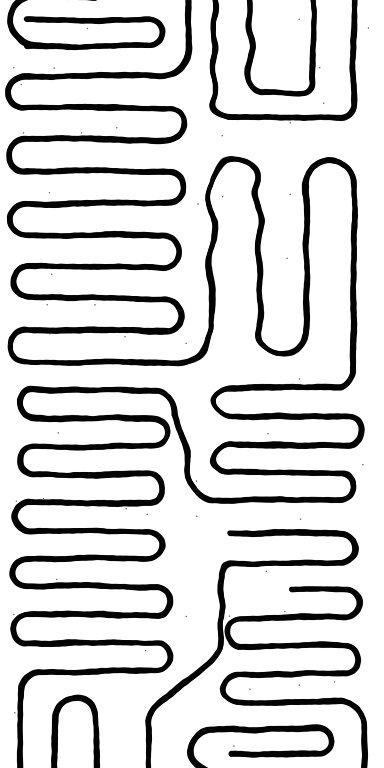
Give the GLSL for this pattern, as a Shadertoy shader.

```glsl
const vec3 PAPER = vec3(1.0);
const vec3 INK = vec3(0.01);
const float HALF_WIDTH = 0.0077;   // stroke half width, canvas width = 1
const float WIDTH_VARY = 0.0016;   // uneven pen pressure
const float DRIFT_AMP = 0.007;     // slow bending of the strokes
const float WOBBLE_AMP = 0.0035;   // hand tremor
const float ROUGH_AMP = 0.0012;    // ragged stroke edge
const float SWAY_AMP = 0.022;      // waves in the upright strokes
const float TIP_JITTER = 0.03;     // uneven length of the folds
const float SOFT_PIXELS = 0.6;
const float SPECK_CELL = 0.09;
const float SPECK_RADIUS = 0.0018;
const float SPECK_SHARE = 0.22;

vec2 hash2(vec2 c) {
    vec3 q = fract(c.xyx * vec3(0.1031, 0.1030, 0.0973));
    q += dot(q, q.yzx + 33.33);
    return fract((q.xx + q.yz) * q.zy);
}

float cornerSlope(vec2 cell, vec2 offset, vec2 f) {
    float angle = 6.2832 * hash2(cell + offset).x;
    return dot(vec2(cos(angle), sin(angle)), f - offset);
}

float gradientNoise(vec2 p) {
    vec2 c = floor(p), f = fract(p);
    vec2 u = f * f * f * (f * (f * 6.0 - 15.0) + 10.0);
    float low = mix(cornerSlope(c, vec2(0, 0), f), cornerSlope(c, vec2(1, 0), f), u.x);
    float high = mix(cornerSlope(c, vec2(0, 1), f), cornerSlope(c, vec2(1, 1), f), u.x);
    return mix(low, high, u.y);
}

vec2 noise2(vec2 p) {
    return vec2(gradientNoise(p), gradientNoise(p + 71.3));
}

// U-turn along x: two legs from the origin, closed by a half circle
float bend(vec2 p, vec2 origin, float reach, float r) {
    vec2 q = p - origin;
    q.x *= sign(reach);
    float arcX = abs(reach) - r;
    return q.x > arcX ? abs(length(q - vec2(arcX, 0.0)) - r)
                      : length(vec2(min(q.x, 0.0), abs(q.y) - r));
}

// Quarter turn: legs leave the corner towards dir
float elbow(vec2 p, vec2 corner, vec2 dir, vec2 legs, float r) {
    vec2 q = (p - corner) * dir;
    if (max(q.x, q.y) < r) return abs(length(q - r) - r);
    return min(length(q - vec2(clamp(q.x, r, legs.x), 0.0)),
               length(q - vec2(0.0, clamp(q.y, r, legs.y))));
}

// S-shaped upright stroke from lo to hi
float sCurve(vec2 p, vec2 lo, vec2 hi) {
    vec2 span = hi - lo;
    float t = clamp((p.y - lo.y) / span.y, 0.0, 1.0);
    float slope = 6.0 * t * (1.0 - t) * span.x / span.y;
    float dx = p.x - lo.x - span.x * t * t * (3.0 - 2.0 * t);
    return length(vec2(dx * inversesqrt(1.0 + slope * slope), p.y - clamp(p.y, lo.y, hi.y)));
}

// Chain of U-turns on alternating sides; reach is signed by the first side
float meander(vec2 p, vec2 start, float reach, float pitch, int bends) {
    float d = 1e3;
    for (int i = 0; i < bends; i++) {
        float jitter = TIP_JITTER * (hash2(vec2(float(i), start.y * 97.0)).x - 0.5);
        vec2 origin = start + vec2(0.0, (float(i) + 0.5) * pitch);
        d = min(d, bend(p, origin, reach + jitter, 0.5 * abs(pitch)));
        reach = -reach;
    }
    return d;
}

float strokes(vec2 p) {
    // folded bands
    float d = meander(p, vec2(0.251, 1.802), -0.215, -0.0828, 9);
    d = min(d, meander(p, vec2(0.237, 0.984), -0.195, -0.0732, 10));
    d = min(d, meander(p, vec2(0.745, 0.990), -0.185, -0.0730, 4));
    d = min(d, meander(p, vec2(0.765, 0.464), 0.168, -0.0732, 4));
    d = min(d, meander(p.yx, vec2(1.336, 0.552), 0.26, 0.123, 3));
    // spiral, upper left
    d = min(d, bend(p, vec2(0.25, 1.945), -0.222, 0.065));
    d = min(d, bend(p, vec2(0.07, 1.914), 0.35, 0.034));
    d = min(d, elbow(p, vec2(0.487, 1.802), vec2(-1, 1), vec2(0.24, 0.30), 0.07));
    // nested cups, upper right
    d = min(d, elbow(p, vec2(0.555, 1.693), vec2(1, 1), vec2(0.20, 0.40), 0.05));
    d = min(d, elbow(p, vec2(0.922, 1.693), vec2(-1, 1), vec2(0.20, 0.40), 0.035));
    d = min(d, elbow(p, vec2(0.650, 1.758), vec2(1, 1), vec2(0.10, 0.30), 0.035));
    d = min(d, elbow(p, vec2(0.815, 1.758), vec2(-1, 1), vec2(0.10, 0.30), 0.03));
    // links between the bands
    d = min(d, elbow(p, vec2(0.552, 1.057), vec2(-1, 1), vec2(0.302, 0.28), 0.09));
    d = min(d, elbow(p, vec2(0.921, 0.990), vec2(-1, 1), vec2(0.177, 0.347), 0.04));
    d = min(d, elbow(p, vec2(0.490, 0.698), vec2(1, 1), vec2(0.256, 0.11), 0.08));
    d = min(d, sCurve(p, vec2(0.490, 0.80), vec2(0.455, 0.93)));
    d = min(d, elbow(p, vec2(0.455, 0.984), vec2(-1, -1), vec2(0.22, 0.065), 0.055));
    // long tail, lower middle
    d = min(d, bend(p, vec2(0.605, 0.573), 0.318, 0.039));
    d = min(d, elbow(p, vec2(0.570, 0.534), vec2(1, -1), vec2(0.04, 0.225), 0.03));
    d = min(d, sCurve(p, vec2(0.385, 0.12), vec2(0.570, 0.315)));
    d = min(d, sCurve(p, vec2(0.390, -0.10), vec2(0.385, 0.125)));
    // lower edge
    d = min(d, elbow(p, vec2(0.055, 0.252), vec2(1, -1), vec2(0.19, 0.40), 0.05));
    d = min(d, bend(p.yx, vec2(-0.10, 0.198), 0.285, 0.053));
    d = min(d, elbow(p, vec2(0.950, 0.171), vec2(-1, -1), vec2(0.19, 0.40), 0.06));
    d = min(d, bend(p, vec2(0.75, 0.045), -0.25, 0.057));
    return min(d, bend(p, vec2(0.60, 0.070), 0.265, 0.032));
}

void mainImage(out vec4 fragColor, in vec2 fragCoord) {
    vec2 p = fragCoord / iResolution.x;
    float soft = SOFT_PIXELS / iResolution.x;

    // unsteady hand
    vec2 q = p + DRIFT_AMP * noise2(p * 5.0) + WOBBLE_AMP * noise2(p * 17.0);
    float swayZone = smoothstep(0.48, 0.55, p.x) * (1.0 - smoothstep(0.62, 0.88, p.x));
    q.x += SWAY_AMP * swayZone * gradientNoise(vec2(p.x * 3.0, p.y * 13.0));

    float halfWidth = HALF_WIDTH + WIDTH_VARY * gradientNoise(p * 9.0 + 40.0);
    float d = strokes(q) - halfWidth + ROUGH_AMP * gradientNoise(p * 60.0);
    float ink = 1.0 - smoothstep(-soft, soft, d);

    // sparse dust
    vec2 cell = floor(p / SPECK_CELL);
    vec2 speck = (cell + 0.2 + 0.6 * hash2(cell + 5.0)) * SPECK_CELL;
    float shown = step(hash2(cell + 19.0).x, SPECK_SHARE);
    float dust = 1.0 - smoothstep(-soft, soft, length(p - speck) - SPECK_RADIUS);
    fragColor = vec4(mix(PAPER, INK, max(ink, 0.6 * shown * dust)), 1.0);
}
```
